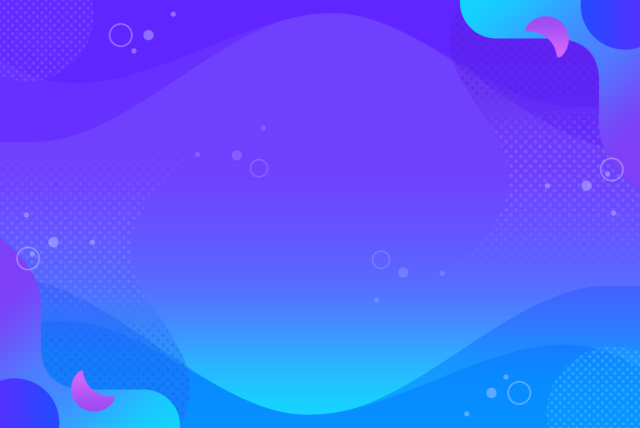
Reproduce this background procedurally as a Shadertoy shader.

```glsl
// Antialiased coverage of a signed distance
float cover(float d) {
    float w = 0.8 / iResolution.y;
    return smoothstep(w, -w, d);
}

float smoothMin(float a, float b, float k) {
    float h = max(k - abs(a - b), 0.0) / k;
    return min(a, b) - h * h * k * 0.25;
}

float roundBox(vec2 p, vec2 halfSize, float r) {
    vec2 d = abs(p) - halfSize + r;
    return length(max(d, 0.0)) + min(max(d.x, d.y), 0.0) - r;
}

// Diagonal lattice of small discs
float halftone(vec2 p, float density, float radius) {
    vec2 g = mat2(0.707, 0.707, -0.707, 0.707) * p * density;
    return cover((length(fract(g) - 0.5) - radius) / density);
}

// Heights of the two waves that meet at the crest
float steepWave(float x) {
    float y = mix(0.332, 0.031, smoothstep(0.078, 0.762, x));
    return y + 0.321 * smoothstep(0.781, 1.484, x);
}

float shallowWave(float x) {
    float dip = max(0.176 - x, 0.0);
    float y = mix(0.195, 0.031, smoothstep(0.176, 0.781, x));
    return y + 0.219 * smoothstep(0.781, 1.348, x) - 1.77 * dip * dip;
}

// Left border of the dotted sheet
float sheetEdge(float y) {
    float low = max(y - 0.42, 0.0), high = max(0.1 - y, 0.0);
    return 1.055 + 0.137 * smoothstep(0.1, 0.41, y) - 3.3 * low * low + 2.56 * high * high;
}

// Liquid shape hugging the corner
float liquid(vec2 p) {
    float low = max(p.y - 0.293, 0.0);
    float top = roundBox(p - vec2(1.378, -0.11), vec2(0.3, 0.2), 0.085);
    float side = 1.404 + 4.2 * low * low - p.x;
    return smoothMin(top, side * 0.9, 0.1);
}

float crescent(vec2 p) {
    float outer = length(p - vec2(1.279, 0.092)) - 0.054;
    float bite = 0.063 - length(p - vec2(1.242, 0.137));
    return -smoothMin(-outer, -bite, 0.012);
}

// Rings and discs: centre and radius
float bubbles(vec2 p) {
    const vec3 spots[13] = vec3[13](
        vec3(0.283, 0.082, 0.026), vec3(0.348, 0.082, 0.012),
        vec3(0.406, 0.033, 0.006), vec3(0.314, 0.119, 0.006),
        vec3(0.607, 0.393, 0.020), vec3(0.555, 0.363, 0.012),
        vec3(0.463, 0.361, 0.006), vec3(0.617, 0.299, 0.006),
        vec3(1.434, 0.396, 0.026), vec3(1.375, 0.434, 0.012),
        vec3(1.283, 0.434, 0.006), vec3(1.438, 0.498, 0.006),
        vec3(1.424, 0.406, 0.006));
    float glow = 0.0;
    for (int i = 0; i < 13; i++) {
        vec3 s = spots[i];
        float d = length(p - s.xy) - s.z;
        if (s.z > 0.015) d = abs(d) - 0.002;
        bool inner = s.x > 0.45 && s.x < 0.65;
        glow = max(glow, cover(d) * (inner ? 0.2 : 0.4));
    }
    return glow;
}

// One corner's layers; lower is 1 for the half-turned copy
vec3 drawHalf(vec3 col, vec2 p, float lower) {
    // Waves
    vec3 waveTint = mix(vec3(0.34, 0.08, 1.0), vec3(0.0, 0.46, 1.0), lower);
    waveTint = mix(waveTint, vec3(0.18, 0.33, 1.0), lower * smoothstep(0.12, 0.34, p.y));
    float strength = mix(0.36, 0.48, lower);
    col = mix(col, waveTint, strength * cover(p.y - steepWave(p.x)));
    col = mix(col, waveTint, strength * cover(p.y - shallowWave(p.x)));

    // Dotted sheet
    float sheet = cover(sheetEdge(p.y) - p.x);
    vec3 sheetTint = mix(vec3(0.36, 0.13, 0.9), vec3(0.13, 0.42, 0.97), lower);
    col = mix(col, sheetTint, 0.4 * sheet * smoothstep(0.5, 0.08, p.y));
    float dots = sheet * halftone(p, 62.0, 0.27);
    col = mix(col, sheetTint * 0.85, 0.3 * dots * smoothstep(0.33, 0.2, p.y));
    float paleFade = smoothstep(0.2, 0.36, p.y) * smoothstep(0.71, 0.4, p.y);
    col = mix(col, vec3(0.6, 0.55, 1.0), 0.32 * dots * paleFade);

    // Dotted disc
    float disc = cover(length(p - vec2(0.064, 0.035)) - 0.155);
    vec3 discTint = mix(vec3(0.52, 0.34, 1.0), vec3(0.2, 0.74, 1.0), lower);
    col = mix(col, discTint, disc * (0.08 + 0.5 * halftone(p, 72.0, 0.27)));

    // Liquid corner with its ball and crescent
    float t = (p.x - 1.1) * 1.3 + p.y * 1.5;
    vec3 fluid = mix(vec3(0.08, 0.82, 1.0), vec3(0.28, 0.52, 1.0), smoothstep(0.0, 0.55, t));
    fluid = mix(fluid, vec3(0.49, 0.25, 0.97), smoothstep(0.5, 1.0, t));
    col = mix(col, fluid, cover(liquid(p)));
    vec3 ball = mix(vec3(0.16, 0.28, 1.0), vec3(0.31, 0.2, 1.0), smoothstep(1.37, 1.5, p.x));
    col = mix(col, ball, cover(length(p - vec2(1.465, 0.012)) - 0.104));
    vec3 pink = mix(vec3(0.62, 0.3, 0.95), vec3(0.82, 0.4, 0.98), smoothstep(0.04, 0.13, p.y));
    col = mix(col, pink, cover(crescent(p)));

    return mix(col, vec3(0.85, 0.85, 1.0), bubbles(p));
}

void mainImage(out vec4 fragColor, in vec2 fragCoord) {
    vec2 uv = fragCoord / iResolution.xy;
    vec2 p = vec2(1.5 * uv.x, 1.0 - uv.y);

    // Violet to cyan backdrop
    vec3 col = mix(vec3(0.44, 0.25, 1.0), vec3(0.34, 0.43, 1.0), smoothstep(0.35, 0.75, p.y));
    col = mix(col, vec3(0.08, 0.84, 1.0), smoothstep(0.62, 1.0, p.y));

    col = drawHalf(col, p, 0.0);
    col = drawHalf(col, vec2(1.5, 1.0) - p, 1.0);
    fragColor = vec4(col, 1.0);
}
```
